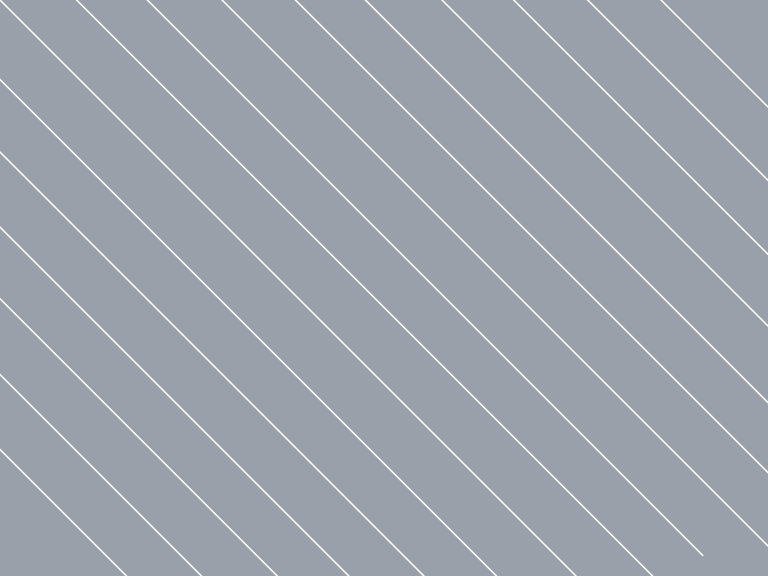
Write a WebGL 1 fragment shader that draws this pattern.

```glsl
precision highp float;
// Sixteen thin white diagonals on slate grey, unevenly spaced, one of them cut short.
uniform vec2 u_resolution;

const float LINE_COUNT = 16.0;
const float FIRST_OFFSET = -0.7804;  // lowest line, in canvas heights
const float PITCH = 0.12852;         // horizontal step between lines
const float LINE_WIDTH = 1.0 / 384.0;
const float SHORT_LINE = 8.0;        // index of the line that stops early
const float SHORT_END = 2.186;       // its end, measured as x + depth
const float HALF_DIAGONAL = 0.70711;
const vec3 SLATE = vec3(0.604, 0.627, 0.667);
const vec3 WHITE = vec3(1.0);

// Layered waves that nudge each line off the even spacing
float spacingDrift(float index) {
  float a = index * 0.392699;
  float broad = 2.41 - 2.51 * cos(a) + 1.12 * cos(2.0 * a) + 1.14 * cos(3.0 * a - 2.2);
  float fine = -0.59 * cos(4.0 * a - 0.42) + 0.65 * cos(5.0 * a)
             - 1.13 * cos(6.0 * a - 0.26) + 0.23 * cos(7.0 * a) + 0.41 * cos(8.0 * a);
  return (broad + fine) / 576.0;
}

float lineOffset(float index) {
  return FIRST_OFFSET + index * PITCH + spacingDrift(index);
}

// Share of a square pixel lying on one side of a diagonal edge
float diagonalFill(float distancePx) {
  float t = clamp(distancePx, -HALF_DIAGONAL, HALF_DIAGONAL);
  return 0.5 + 2.0 * HALF_DIAGONAL * t - t * abs(t);
}

float strokeCoverage(float distancePx, float widthPx) {
  return diagonalFill(distancePx + 0.5 * widthPx) - diagonalFill(distancePx - 0.5 * widthPx);
}

void main() {
  vec2 p = gl_FragCoord.xy / u_resolution.y;
  float depth = 1.0 - p.y;
  float across = p.x - depth;
  float along = p.x + depth;
  float diagonalPx = HALF_DIAGONAL * u_resolution.y;

  // Nearest line and its smoothed stroke
  float index = clamp(floor((across - FIRST_OFFSET) / PITCH + 0.5), 0.0, LINE_COUNT - 1.0);
  float distancePx = (across - lineOffset(index)) * diagonalPx;
  float ink = strokeCoverage(distancePx, LINE_WIDTH * u_resolution.y);

  // Square end of the short line
  float isShort = 1.0 - step(0.5, abs(index - SHORT_LINE));
  float kept = diagonalFill((SHORT_END - along) * diagonalPx);
  ink *= mix(1.0, kept, isShort);

  gl_FragColor = vec4(mix(SLATE, WHITE, ink), 1.0);
}
```
